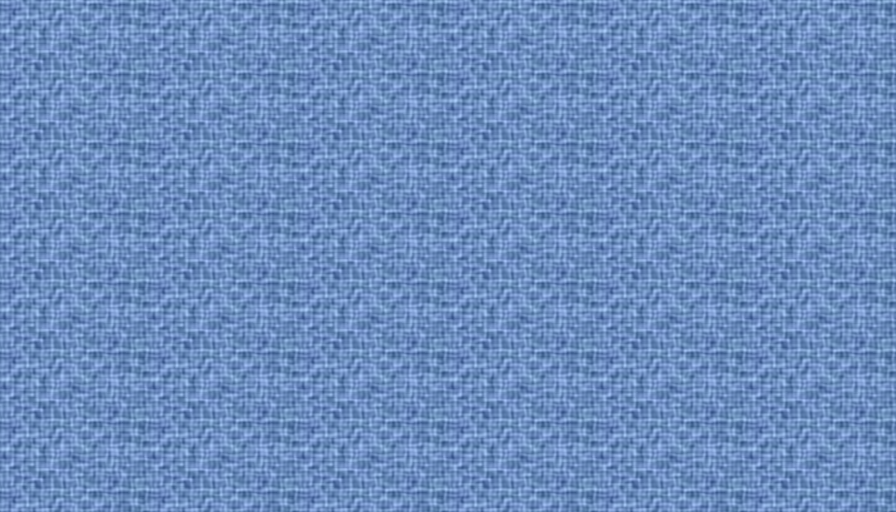
A WebGL 2 fragment shader for this texture:

```glsl
#version 300 es
precision highp float;
// Tightly woven blue cloth with uneven threads and soft horizontal bands.

#define THREADS 180.0            // threads across the canvas width
#define REPEAT vec2(30.0, 14.0)  // threads in one repeat of the cloth
#define BASE_COLOR vec3(0.420, 0.549, 0.742)
#define WEAVE vec2(0.040, 0.044) // depth of gaps between columns and rows
#define GRAIN 0.13               // unevenness of single crossings
#define WEFT 0.17                // short horizontal dashes
#define WARP 0.17                // short vertical dashes
#define ROWS 0.07                // difference between whole rows
#define BAND 0.015               // broad horizontal shading
#define WOBBLE 0.30              // sideways wander of the threads
#define TINT 0.03                // drift between grey and violet blue

uniform vec2 u_resolution;
out vec4 fragColor;

const float TAU = 6.2831853;

// Integer mixing avoids correlation between neighbouring cells
float hash(vec2 cell, uint seed) {
  uvec2 k = uvec2(cell);
  uint h = k.x * 73856u + k.y * 19349663u + seed * 83492791u;
  h = (h ^ (h >> 16u)) * 2146121005u;
  h = (h ^ (h >> 15u)) * 2221713035u;
  h ^= h >> 16u;
  return float(h >> 8u) / 16777216.0;
}

float slope(vec2 cell, vec2 period, vec2 toPoint, uint seed) {
  float angle = TAU * hash(mod(cell, period), seed);
  return dot(vec2(cos(angle), sin(angle)), toPoint);
}

// Gradient noise with cells of the given number of threads,
// wrapping at each repeat and centred on zero
float noise(vec2 p, vec2 span, uint seed) {
  p /= span;
  vec2 period = REPEAT / span;
  vec2 cell = floor(p);
  vec2 f = fract(p);
  vec2 s = f * f * f * (f * (f * 6.0 - 15.0) + 10.0);
  vec2 X = vec2(1.0, 0.0);
  vec2 Y = vec2(0.0, 1.0);
  float low = mix(slope(cell, period, f, seed),
                  slope(cell + X, period, f - X, seed), s.x);
  float high = mix(slope(cell + Y, period, f - Y, seed),
                   slope(cell + 1.0, period, f - 1.0, seed), s.x);
  return mix(low, high, s.y);
}

// One random level per row, changing slowly along it
float rowLevel(vec2 p) {
  float x = p.x / 7.5;
  float row = mod(floor(p.y), REPEAT.y);
  float a = hash(vec2(mod(floor(x), 4.0), row), 5u);
  float b = hash(vec2(mod(floor(x) + 1.0, 4.0), row), 5u);
  return mix(a, b, smoothstep(0.0, 1.0, fract(x))) - 0.5;
}

vec3 cloth(vec2 p) {
  // Bend the thread grid slightly
  vec2 wander = vec2(noise(p, vec2(2.0), 11u),
                     noise(p, vec2(3.0, 2.0), 23u));
  vec2 q = p + WOBBLE * wander;

  // Rounded threads
  float shade = dot(WEAVE, -cos(TAU * q));

  // Uneven crossings and dashes along both thread directions
  shade += GRAIN * noise(q + 0.5, vec2(1.0), 37u);
  shade += WEFT * noise(q, vec2(2.0, 1.0), 53u);
  shade += WARP * noise(q, vec2(1.0, 2.0), 67u);

  // Row differences and broad shading over each repeat
  shade += ROWS * rowLevel(q);
  shade -= BAND * cos(TAU * (p.y / REPEAT.y - 0.3));

  float tint = TINT * noise(p, vec2(5.0, 2.0), 79u);
  return BASE_COLOR + shade + tint * vec3(0.3, -0.6, 1.0);
}

void main() {
  // Average four samples to smooth the edges
  vec3 color = vec3(0.0);
  for (int i = 0; i < 4; i++) {
    vec2 offset = vec2(i % 2, i / 2) * 0.5 - 0.25;
    color += cloth((gl_FragCoord.xy + offset) / u_resolution.x * THREADS);
  }
  fragColor = vec4(clamp(color * 0.25, 0.0, 1.0), 1.0);
}
```
